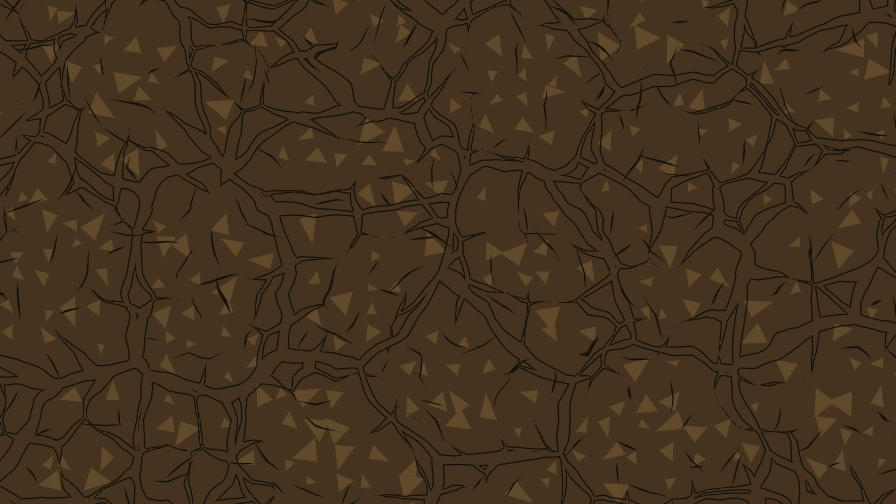
Give the GLSL for this texture, as a Shadertoy shader.

```glsl
// Cracked dry earth: flat brown soil with scattered angular chips,
// split by hollow outlined cracks. Cracks are two Voronoi edge networks,
// bent by angular noise; chips and short fissures sit on jittered grids.

vec2 hash22(vec2 p) {
    vec3 h = fract(p.xyx * vec3(0.1031, 0.1030, 0.0973));
    h += dot(h, h.yzx + 33.33);
    return fract((h.xx + h.yz) * h.zy);
}

// Bilinear noise: its creases give broken, angular lines
vec2 angularNoise(vec2 p) {
    vec2 i = floor(p), f = p - i;
    return mix(mix(hash22(i), hash22(i + vec2(1, 0)), f.x),
               mix(hash22(i + vec2(0, 1)), hash22(i + 1.0), f.x), f.y);
}

vec2 smoothNoise(vec2 p) {
    vec2 i = floor(p), f = p - i;
    return angularNoise(i + f * f * (3.0 - 2.0 * f));
}

vec2 jag(vec2 p) {
    float roughness = mix(0.006, 0.034, smoothNoise(p * 3.0 + 70.0).x);
    return roughness * (angularNoise(p * 24.0) - 0.5)
         + 0.035 * (angularNoise(p * 10.0 + 40.0) - 0.5);
}

// Distance to the nearest Voronoi border
float borderDistance(vec2 p) {
    vec2 cell = floor(p), nearest = vec2(0);
    float best = 9.0;
    for (int y = -1; y <= 1; y++)
    for (int x = -1; x <= 1; x++) {
        vec2 id = cell + vec2(x, y);
        vec2 r = id + 0.1 + 0.8 * hash22(id) - p;
        if (dot(r, r) < best) { best = dot(r, r); nearest = r; }
    }
    float border = 9.0;
    for (int y = -2; y <= 2; y++)
    for (int x = -2; x <= 2; x++) {
        vec2 id = cell + vec2(x, y);
        vec2 r = id + 0.1 + 0.8 * hash22(id) - p;
        vec2 across = r - nearest;
        if (dot(across, across) > 1e-5)
            border = min(border, dot(0.5 * (r + nearest), normalize(across)));
    }
    return border;
}

// Signed distance to the crack outline, negative inside a crack
float crackField(vec2 p) {
    vec2 q = p + 0.09 * (smoothNoise(p * 4.0 + 9.0) - 0.5) + jag(p);
    float trunk = borderDistance(q * 3.3 + 5.0) / 3.3;
    float branch = borderDistance(q * 7.5 + 31.0) / 7.5;
    vec2 swell = smoothNoise(p * 7.0 + 17.0);
    float ragged = 0.007 * (angularNoise(p * 30.0 + 3.0).x - 0.5);
    float trunkWidth = 0.003 + 0.012 * swell.x + ragged;
    // Branches taper off away from their trunk
    float branchWidth = 0.016 * swell.y - 0.13 * trunk + ragged;
    return min(trunk - trunkWidth, branch - branchWidth);
}

// Share of a pixel covered by a line of given half width
float lineCover(float d, float halfWidth, float px) {
    return clamp((min(d + 0.5 * px, halfWidth) - max(d - 0.5 * px, -halfWidth)) / px, 0.0, 1.0);
}

// Irregular triangle around the origin
float triangleDistance(vec2 p, float radius, float turn, vec2 seed) {
    vec2 corner[3];
    for (int i = 0; i < 3; i++) {
        float a = turn + 2.094 * float(i) + 1.1 * (hash22(seed + float(i) * 7.0).x - 0.5);
        corner[i] = radius * vec2(cos(a), sin(a));
    }
    float d = -1.0;
    for (int i = 0; i < 3; i++) {
        vec2 e = normalize(corner[(i + 1) % 3] - corner[i]);
        d = max(d, dot(p - corner[i], vec2(e.y, -e.x)));
    }
    return d;
}

float chips(vec2 p, float px) {
    float size = 0.059, cover = 0.0;
    vec2 cell = floor(p / size);
    for (int y = -1; y <= 1; y++)
    for (int x = -1; x <= 1; x++) {
        vec2 id = cell + vec2(x, y);
        vec2 rnd = hash22(id + 200.0);
        vec2 center = (id + 0.2 + 0.6 * hash22(id + 90.0)) * size;
        float radius = mix(0.011, 0.032, rnd.x);
        if (length(p - center) < radius + px && crackField(center) > 0.6 * radius) {
            float d = triangleDistance(p - center, radius, rnd.y * 6.283, id + 300.0);
            cover = max(cover, clamp(0.5 - d / px, 0.0, 1.0));
        }
    }
    return cover;
}

// Short tapered fissures beside the cracks
float fissures(vec2 p, float px) {
    float size = 0.085, cover = 0.0;
    vec2 q = p + jag(p + 8.0), cell = floor(q / size);
    for (int y = -1; y <= 1; y++)
    for (int x = -1; x <= 1; x++) {
        vec2 id = cell + vec2(x, y);
        vec2 rnd = hash22(id + 500.0);
        vec2 center = (id + hash22(id + 610.0)) * size;
        float angle = rnd.x * 6.283, reach = mix(0.015, 0.05, rnd.y);
        vec2 r = mat2(cos(angle), -sin(angle), sin(angle), cos(angle)) * (q - center);
        float along = abs(r.x) / reach;
        float bend = r.y - 6.0 * (rnd.y - 0.5) * r.x * r.x;
        if (along < 1.0 && abs(bend) < 0.01) {
            float field = crackField(center);
            if (field > 0.008 && field < 0.065)
                cover = max(cover, lineCover(abs(bend), 0.0017 * (1.0 - along * along), px));
        }
    }
    return cover;
}

void mainImage(out vec4 fragColor, in vec2 fragCoord) {
    vec2 p = fragCoord / iResolution.y;
    float px = 1.0 / iResolution.y;

    // Divide by the slope so that outlines keep an even width
    float field = crackField(p);
    float slope = length(vec2(dFdx(field), dFdy(field))) / px;
    float outline = lineCover(abs(field) / max(slope, 0.5), 0.0012, px);

    vec3 soil = vec3(0.27, 0.20, 0.12);
    vec3 chip = vec3(0.38, 0.29, 0.17);
    vec3 ink = vec3(0.07, 0.06, 0.035);
    vec3 color = mix(soil, chip, chips(p, px));
    color = mix(color, ink, max(outline, fissures(p, px)));
    fragColor = vec4(color, 1.0);
}
```
